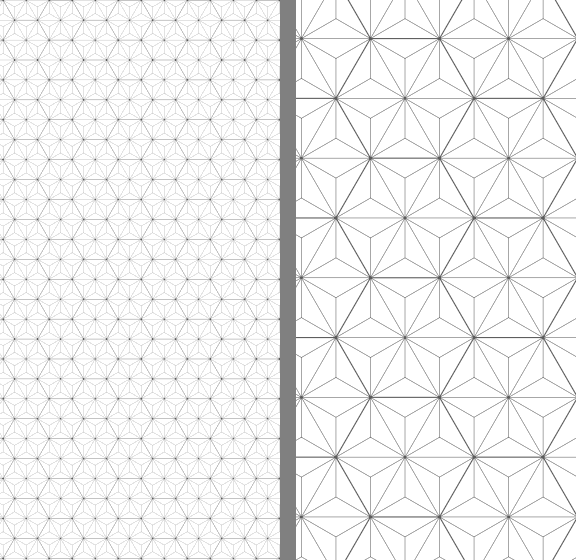
Left: the whole. Right: its middle third, enlarged.
A WebGL 1 fragment shader for this pattern:

```glsl
precision highp float;

uniform vec2 u_resolution;

const float TRIANGLE_SIDE = 0.0822;        // in canvas widths
const float ROW_HEIGHT = 0.8660254;        // in triangle sides
const vec2 HEXAGON_ORIGIN = vec2(0.2165, 0.0719);
const float THIN_WIDTH = 0.0078;           // in triangle sides
const float OUTLINE_WIDTH = 0.0158;
const vec3 PAPER = vec3(1.0);
const vec3 INK = vec3(0.36);

vec2 rotate(vec2 p, float angle) {
    float c = cos(angle);
    float s = sin(angle);
    return vec2(c * p.x - s * p.y, s * p.x + c * p.y);
}

// Signed offset from the nearest multiple of period
float centeredMod(float x, float period) {
    return mod(x + 0.5 * period, period) - 0.5 * period;
}

// Share of one pixel covered by a line, exact for hairlines too
float lineCoverage(float dist, float width, float pixel) {
    float upper = min(dist + 0.5 * pixel, 0.5 * width);
    float lower = max(dist - 0.5 * pixel, -0.5 * width);
    return max(upper - lower, 0.0) / pixel;
}

float insideSpan(float offset, float halfLength, float pixel) {
    return clamp((halfLength - abs(offset)) / pixel + 0.5, 0.0, 1.0);
}

// Triangle sides, heavier where two hexagons share an edge
float latticeLines(vec2 p, float pixel) {
    float row = floor(p.y / ROW_HEIGHT + 0.5);
    float dist = abs(p.y - row * ROW_HEIGHT);
    float along = centeredMod(p.x - 1.5 * (row + 1.0), 3.0);
    float outline = insideSpan(along, 0.5, pixel);
    float thin = lineCoverage(dist, THIN_WIDTH, pixel);
    float heavy = lineCoverage(dist, OUTLINE_WIDTH, pixel);
    return mix(thin, heavy, outline);
}

// Spokes from each lattice point to the neighbouring triangle centers
float centroidSpokes(vec2 p, float pixel) {
    float column = floor(p.x * 2.0 + 0.5);
    float dist = abs(p.x - 0.5 * column);
    float along = centeredMod(p.y - column * ROW_HEIGHT, 2.0 * ROW_HEIGHT);
    float span = insideSpan(along, ROW_HEIGHT * 2.0 / 3.0, pixel);
    return lineCoverage(dist, THIN_WIDTH, pixel) * span;
}

// Three rotated line families form the star lattice
float starLattice(vec2 p, float pixel) {
    float ink = 0.0;
    for (int i = 0; i < 3; i++) {
        vec2 q = rotate(p, radians(60.0) * float(i));
        ink += latticeLines(q, pixel) + centroidSpokes(q, pixel);
    }
    return min(ink, 1.0);
}

void main() {
    vec2 fromTop = vec2(gl_FragCoord.x, u_resolution.y - gl_FragCoord.y);
    vec2 p = (fromTop / u_resolution.x - HEXAGON_ORIGIN) / TRIANGLE_SIDE;
    float pixel = 1.0 / (u_resolution.x * TRIANGLE_SIDE);
    gl_FragColor = vec4(mix(PAPER, INK, starLattice(p, pixel)), 1.0);
}
```
